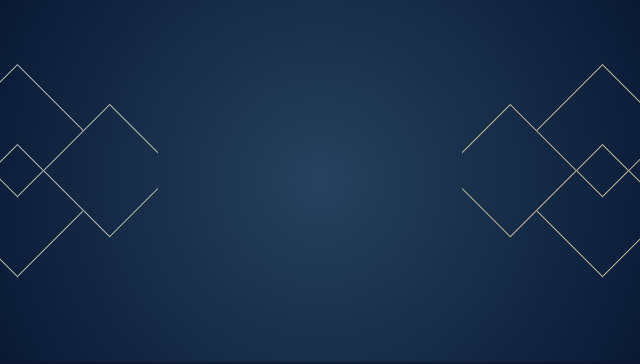
Give the GLSL for this background, as a Shadertoy shader.

```glsl
const vec3 CENTRE_BLUE = vec3(0.148, 0.258, 0.368);
const vec3 EDGE_NAVY = vec3(0.036, 0.100, 0.208);
const vec3 PALE_SILVER = vec3(0.86, 0.86, 0.78);
const vec3 PALE_GOLD = vec3(0.90, 0.85, 0.67);
const vec3 STRIP_NAVY = vec3(0.05, 0.08, 0.18);

// Signed distance to a square standing on its corner
float diamond(vec2 p, vec2 centre, float radius) {
    vec2 d = abs(p - centre);
    return (d.x + d.y - radius) * 0.70710678;
}

// Smooth cover of the region where d is negative
float fill(float d, float pixel) {
    return clamp(0.5 - d / pixel, 0.0, 1.0);
}

// Cover of a thin line lying on the zero contour of d
float outline(float d, float halfWidth, float pixel) {
    return fill(d - halfWidth, pixel) - fill(d + halfWidth, pixel);
}

// Two layers of folding turn one set of diamonds into both side groups
vec2 foldGroups(vec2 p, vec2 axis, float groupOffset) {
    return vec2(abs(abs(p.x - axis.x) - groupOffset), p.y - axis.y);
}

float diamondLines(vec2 q, float halfWidth, float pixel) {
    float large = diamond(q, vec2(0.0), 0.2911);
    float small = diamond(q, vec2(0.0), 0.0714);
    float front = diamond(q, vec2(0.2534, 0.0), 0.1815);

    // The front diamond hides the large one and is cut at its inner corner
    float largeLine = outline(large, halfWidth, pixel) * (1.0 - fill(front, pixel));
    float frontLine = outline(front, halfWidth, pixel) * fill(q.x - 0.3858, pixel);
    float smallLine = outline(small, halfWidth, pixel);
    return max(max(largeLine, frontLine), smallLine);
}

vec3 radialGlow(vec2 p, vec2 centre, vec3 inner, vec3 outer) {
    return mix(inner, outer, min(length(p - centre), 1.05));
}

void mainImage(out vec4 fragColor, in vec2 fragCoord) {
    float pixel = 1.0 / iResolution.y;
    vec2 p = fragCoord * pixel;
    vec2 middle = 0.5 * iResolution.xy * pixel;

    // Background
    vec3 color = radialGlow(p, middle, CENTRE_BLUE, EDGE_NAVY);

    // Narrow dark strip along the bottom
    color = mix(color, STRIP_NAVY, 0.65 * fill(p.y - 0.007, pixel));

    // Fine metallic lines, warmer toward the right
    vec2 q = foldGroups(p, vec2(0.8516, 0.5313), 0.8037);
    float line = diamondLines(q, 0.0011, pixel);
    vec3 metal = mix(PALE_SILVER, PALE_GOLD, smoothstep(0.2, 1.4, p.x));
    color = mix(color, metal, line);

    fragColor = vec4(color, 1.0);
}
```
